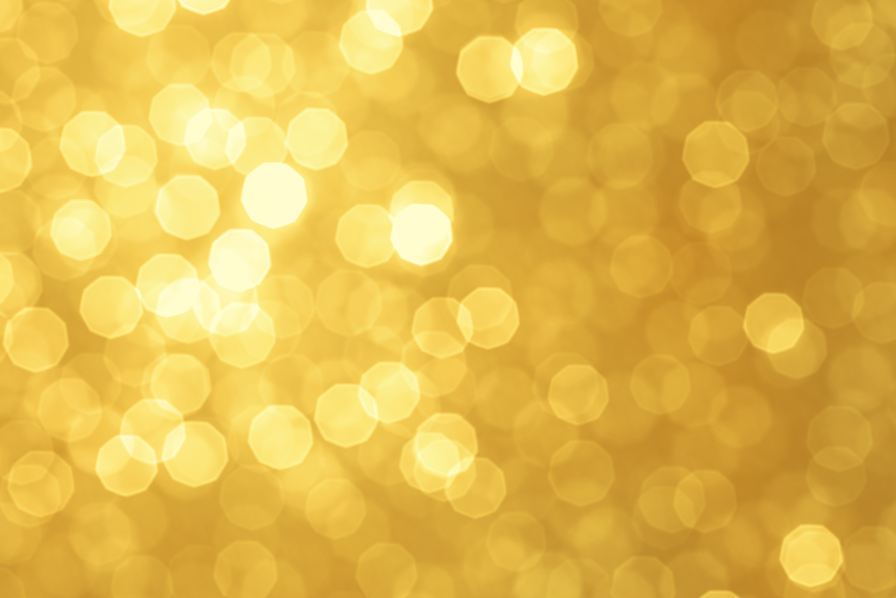
A WebGL 2 fragment shader for this background:

```glsl
#version 300 es
precision highp float;

uniform vec2 u_resolution;
out vec4 fragColor;

const float TAU = 6.283185;
const float CELL = 0.112;
const float APERTURE_SIDES = 9.0;

vec3 hash3(vec2 cell, float seed) {
    vec3 q = fract(vec3(cell.xyx + seed * 7.31) * vec3(0.1031, 0.1030, 0.0973));
    q += dot(q, q.yxz + 33.33);
    return fract((q.xxy + q.yzz) * q.zyx);
}

// Broad pool of light, strongest at the upper left
float lightPool(vec2 p) {
    vec2 q = (p - vec2(0.36, 0.72)) / vec2(0.58, 0.68);
    return exp(-dot(q, q));
}

// Soft drifting unevenness from layered sines
float clouds(vec2 p) {
    float sum = 0.0;
    float amplitude = 0.5;
    for (int i = 0; i < 4; i++) {
        sum += amplitude * sin(p.x + 1.7 * sin(p.y * 0.8)) * cos(p.y + 0.6 * p.x);
        p = mat2(1.3, 1.1, -1.1, 1.3) * p + 2.4;
        amplitude *= 0.6;
    }
    return sum;
}

// Radial measure of a slightly rounded regular polygon
float polygonRadius(vec2 d, float sides, float turn) {
    float sector = TAU / sides;
    float angle = mod(atan(d.y, d.x + 1e-6) + turn, sector) - 0.5 * sector;
    return length(d) * mix(1.0, cos(angle), 0.75);
}

// Translucent aperture disc with a thin bright rim
float bokehDisc(vec2 d, float radius, float softness) {
    float r = polygonRadius(d, APERTURE_SIDES, 0.2);
    float body = 1.0 - smoothstep(radius - softness, radius + softness, r);
    float rim = smoothstep(radius * 0.86, radius * 0.97, r);
    return body * (0.9 + 0.3 * rim);
}

// Scattered discs; focus gathers them toward the light pool
float discLayer(vec2 p, float seed, float density, float focus, float softness) {
    vec2 home = floor(p / CELL);
    float sum = 0.0;
    for (int y = -1; y <= 1; y++) {
        for (int x = -1; x <= 1; x++) {
            vec2 cell = home + vec2(x, y);
            vec3 place = hash3(cell + 40.0, seed);
            vec3 look = hash3(cell + 90.0, seed + 5.0);
            vec2 center = (cell + place.xy) * CELL;
            float chance = density * pow(lightPool(center), focus);
            float strength = step(look.x, chance) * mix(0.35, 1.0, look.y);
            float radius = mix(0.049, 0.055, place.z);
            sum += strength * bokehDisc(p - center, radius, softness);
        }
    }
    return sum;
}

// Gold ramp from deep amber to near white
vec3 goldRamp(float level) {
    vec3 golds[7] = vec3[7](
        vec3(0.70, 0.47, 0.12), vec3(0.78, 0.57, 0.18), vec3(0.87, 0.69, 0.24),
        vec3(0.96, 0.80, 0.32), vec3(0.99, 0.90, 0.46), vec3(0.99, 0.95, 0.61),
        vec3(1.00, 0.99, 0.81));
    float t = clamp(level + 1.0, 0.0, 5.999);
    int i = int(t);
    return mix(golds[i], golds[i + 1], fract(t));
}

void main() {
    vec2 p = gl_FragCoord.xy / u_resolution.y;

    // Blurred backdrop with fine mottling
    float level = -0.5 + 2.3 * lightPool(p) + 0.5 * clouds(p * 6.0);
    level += 0.12 * clouds(p * 70.0);

    // Faint discs, from out of focus to crisp
    for (int i = 0; i < 3; i++) {
        float softness = mix(0.015, 0.004, float(i) / 2.0);
        level += 0.58 * discLayer(p + 0.037 * float(i), 3.0 + 11.0 * float(i), 0.75, 0.0, softness);
    }

    // Bright discs, then hot highlights with their halo
    level += 1.6 * discLayer(p, 51.0, 0.5, 0.6, 0.0035);
    level += 2.6 * discLayer(p, 73.0, 0.6, 3.0, 0.0035);
    level += 1.1 * discLayer(p, 73.0, 0.6, 3.0, 0.045);

    // Warm amber drift
    vec3 color = goldRamp(level);
    float warmth = clouds(p * 4.0 + 9.0) * (1.0 - lightPool(p));
    color += warmth * vec3(0.01, -0.03, -0.035);

    fragColor = vec4(clamp(color, 0.0, 1.0), 1.0);
}
```
